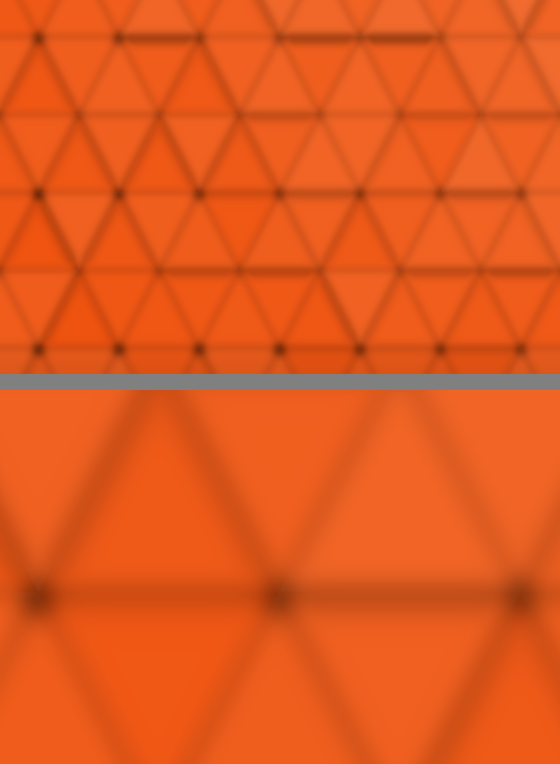
Top, the full canvas; bottom, a detail of the centre.
Give the GLSL for this pattern, as a Shadertoy shader.

```glsl
// Soft orange relief of raised triangular tiles with shaded seams.
const vec2 TILE = vec2(0.2148, 0.208);     // side and row height, canvas height = 1
const vec2 ORIGIN = vec2(0.1035, 0.0703);  // one lattice vertex
const float ASPECT = 1.5;
const vec3 LOW_COLOR = vec3(0.94, 0.325, 0.06);
const vec3 HIGH_COLOR = vec3(0.95, 0.47, 0.25);
const vec3 SHADE_TINT = vec3(1.0, 0.93, 0.5);
const float HEIGHT_RANDOM = 0.34;
const float HEIGHT_RISE = 0.45;
const float EDGE_BLUR = 0.016;
const float SEAM_WIDTH = 0.014;
const float SEAM_DARK = 0.08;
const float SHADOW_WIDTH = 0.019;
const float SHADOW_OFFSET = 0.007;
const float FLAT_SHADOW = 1.0;
const float SLANT_SHADOW = 0.4;
const float END_FADE = 0.03;
const float KNOT_RADIUS = 0.019;
const float KNOT_DARK = 0.32;
const float FAINT_KNOT = 0.25;

float hash(vec2 p) {
    return fract(sin(dot(p, vec2(127.1, 311.7))) * 43758.5453);
}

float bell(float x) {
    return exp(-x * x);
}

vec2 toCanvas(vec2 lattice) {
    return ORIGIN + TILE * vec2(lattice.x + 0.5 * lattice.y, lattice.y);
}

// Squared slope from the lower left (0) to the upper right (1)
float rise(vec2 p) {
    float r = clamp(0.5 * (p.x / ASPECT + p.y), 0.0, 1.0);
    return r * r;
}

// Random tile height; side is 0 (points up) or 1 (points down)
float tileHeight(vec2 cell, float side) {
    vec2 center = toCanvas(cell + (1.0 + side) / 3.0);
    return HEIGHT_RANDOM * hash(cell + side * 57.3) + HEIGHT_RISE * rise(center);
}

vec3 tileColor(float height) {
    return mix(LOW_COLOR, HIGH_COLOR, clamp(height, 0.0, 1.0));
}

// Knots are strong on alternate rows and fade toward the upper right
float knotDepth(vec2 corner) {
    float row = mix(1.0, FAINT_KNOT, mod(corner.y, 2.0));
    float fade = clamp(1.1 - 1.2 * rise(toCanvas(corner)), 0.0, 1.0);
    return KNOT_DARK * row * fade * (0.8 + 0.4 * hash(corner + 19.7));
}

void mainImage(out vec4 fragColor, in vec2 fragCoord) {
    vec2 p = fragCoord / iResolution.y;

    // Skewed lattice: each cell holds one upward and one downward triangle
    vec2 q = (p - ORIGIN) / TILE;
    q.x -= 0.5 * q.y;
    vec2 cell = floor(q);
    vec2 f = q - cell;
    float side = step(1.0, f.x + f.y);
    float facing = 1.0 - 2.0 * side;

    // Distances to the flat, slanted and shared edges
    float slant = TILE.x * TILE.y / length(vec2(0.5 * TILE.x, TILE.y));
    vec3 altitude = vec3(TILE.y, slant, slant);
    vec3 dist = altitude * vec3(mix(f.yx, 1.0 - f.yx, side), abs(f.x + f.y - 1.0));

    // Neighbours across those edges
    float own = tileHeight(cell, side);
    vec3 neighbor = vec3(
        tileHeight(cell - vec2(0.0, facing), 1.0 - side),
        tileHeight(cell - vec2(facing, 0.0), 1.0 - side),
        tileHeight(cell, 1.0 - side));

    // Three families of straight seams
    vec3 seamDist = altitude * abs(fract(vec3(f.yx, f.x + f.y) + 0.5) - 0.5);

    // Blended faces, seams and shadows that fade at the edge ends
    vec3 base = tileColor(own);
    vec3 color = base;
    float light = 1.0;
    for (int i = 0; i < 3; i++) {
        float below = i == 0 ? -facing : facing;
        float drop = max(below * (neighbor[i] - own), 0.0);
        float fade = smoothstep(0.0, END_FADE, min(dist[(i + 1) % 3], dist[(i + 2) % 3]));
        float blend = 0.5 * (1.0 - smoothstep(0.0, EDGE_BLUR, dist[i]));
        float shadow = bell((below * dist[i] - SHADOW_OFFSET) / SHADOW_WIDTH);
        color += fade * blend * (tileColor(neighbor[i]) - base);
        light *= 1.0 - fade * drop * shadow * (i == 0 ? FLAT_SHADOW : SLANT_SHADOW);
        light *= 1.0 - SEAM_DARK * bell(seamDist[i] / SEAM_WIDTH);
    }

    // Dark knots just under the lattice vertices
    for (int i = 0; i < 3; i++) {
        vec2 corner = cell + (i == 0 ? vec2(side) : i == 1 ? vec2(1.0, 0.0) : vec2(0.0, 1.0));
        vec2 offset = p - toCanvas(corner) + vec2(0.0, 0.007);
        light *= 1.0 - knotDepth(corner) * bell(length(offset) / KNOT_RADIUS);
    }

    // Slight falloff along the bottom
    light *= mix(0.92, 1.0, smoothstep(0.0, 0.12, p.y));
    color *= mix(SHADE_TINT, vec3(1.0), light) * light;
    fragColor = vec4(color, 1.0);
}
```
